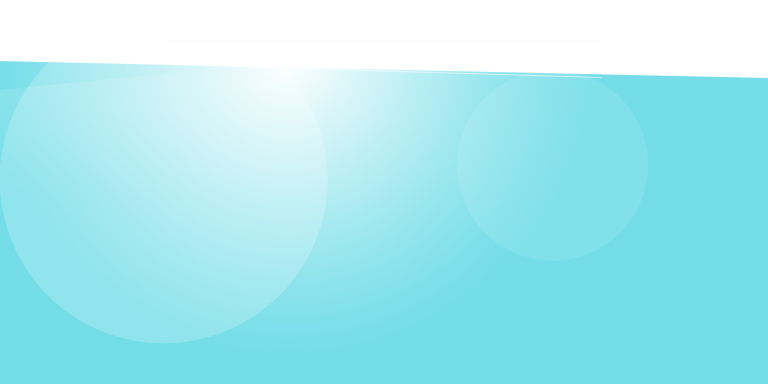
A Shadertoy shader for this background:

```glsl
// Soft coverage of the region where the distance is negative
float fillMask(float d) {
    float pixel = 1.0 / iResolution.y;
    return 1.0 - smoothstep(-0.7 * pixel, 0.7 * pixel, d);
}

float circle(vec2 p, vec2 center, float radius) {
    return length(p - center) - radius;
}

float segment(vec2 p, vec2 a, vec2 b) {
    vec2 ab = b - a;
    float t = clamp(dot(p - a, ab) / dot(ab, ab), 0.0, 1.0);
    return length(p - a - ab * t);
}

void mainImage(out vec4 fragColor, in vec2 fragCoord) {
    vec2 uv = fragCoord / iResolution.xy;
    vec2 p = uv * vec2(2.0, 1.0);
    const vec3 white = vec3(1.0);
    vec3 color = vec3(0.455, 0.867, 0.91);

    // Radial glow under the slanted edge
    float glow = 1.0 - length(p - vec2(0.75, 0.845)) / 0.78;
    color = mix(color, white, pow(clamp(glow, 0.0, 1.0), 1.2));

    // Faint sheet below a shallow diagonal, fading downward
    float sheetTop = 0.766 + 0.0975 * p.x;
    float sheetFade = smoothstep(0.45, 0.77, p.y) * (1.0 - smoothstep(0.35, 0.75, p.x));
    color = mix(color, white, 0.12 * sheetFade * fillMask(p.y - sheetTop));

    // Translucent discs
    color = mix(color, white, 0.2 * fillMask(circle(p, vec2(0.426, 0.533), 0.427)));
    color = mix(color, white, 0.1 * fillMask(circle(p, vec2(1.439, 0.57), 0.2487)));

    // White band above the slanted edge
    float edge = 0.841 - 0.0221 * p.x;
    color = mix(color, white, fillMask(edge - p.y));

    // Thin highlight beside the edge and pale rule in the band
    float highlight = segment(p, vec2(0.44, 0.832), vec2(1.566, 0.798)) - 0.0013;
    color = mix(color, white, 0.6 * fillMask(highlight));
    float rule = segment(p, vec2(0.44, 0.893), vec2(1.56, 0.893)) - 0.0013;
    color = mix(color, vec3(0.96), 0.7 * fillMask(rule));

    fragColor = vec4(color, 1.0);
}
```
